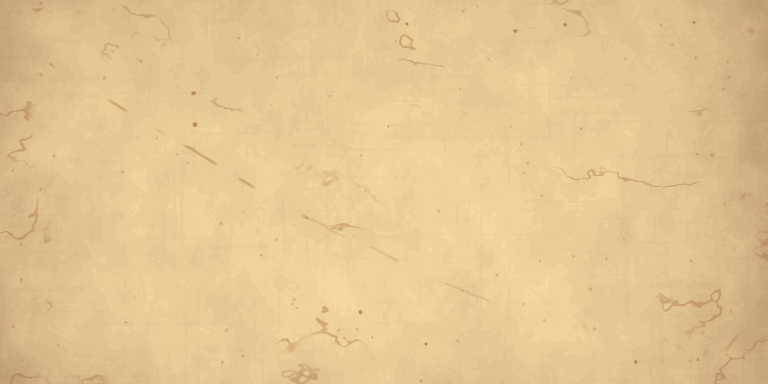
Write a Shadertoy shader that draws this texture.

```glsl
// Aged parchment: warm mottled paper with browned edges, creases, veins and specks.

const vec3 PAPER = vec3(0.957, 0.843, 0.632);
const vec3 TAN   = vec3(0.870, 0.750, 0.560);
const vec3 BROWN = vec3(0.785, 0.655, 0.485);
const vec3 UMBER = vec3(0.640, 0.490, 0.340);
const vec3 RUST  = vec3(0.660, 0.450, 0.260);

const float BASE_TONE    = 0.12;  // darkness of the clean middle
const float MOTTLE       = 0.95;  // strength of the ragged blotches
const float GRAIN        = 0.20;  // strength of the fine grain
const float TONE_STEPS   = 9.0;   // flat tones between paper and brown
const float STEP_SOFT    = 0.16;  // softness of the borders between tones
const float VEIN_INK     = 0.42;
const float CREASE_INK   = 0.42;
const float SPECK_INK    = 0.75;

float hash(vec2 p) {
    vec3 q = fract(vec3(p.xyx) * 0.1031);
    q += dot(q, q.yzx + 33.33);
    return fract((q.x + q.y) * q.z);
}

float noise(vec2 p) {
    vec2 i = floor(p), f = fract(p);
    f = f * f * (3.0 - 2.0 * f);
    return mix(mix(hash(i), hash(i + vec2(1, 0)), f.x),
               mix(hash(i + vec2(0, 1)), hash(i + vec2(1, 1)), f.x), f.y);
}

float fbm(vec2 p) {
    float sum = 0.0, amp = 0.5;
    for (int i = 0; i < 5; i++) {
        sum += amp * noise(p);
        p = mat2(1.6, 1.2, -1.2, 1.6) * p + 17.3;
        amp *= 0.55;
    }
    return sum / 1.055;
}

// Browning that fades inward from each side of the sheet
float edgeTone(vec2 p, float width) {
    return 0.74 * exp(-p.x / 0.19) + 0.86 * exp(-(width - p.x) / 0.21)
         + 0.32 * exp(-(1.0 - p.y) / 0.16) + 0.22 * exp(-p.y / 0.11);
}

// Broken, slightly wavering fold line from a to b
float crease(vec2 p, vec2 a, vec2 b, float halfWidth) {
    p += 0.016 * (vec2(fbm(p * 14.0), fbm(p * 14.0 + 40.0)) - 0.5);
    vec2 d = b - a;
    float t = clamp(dot(p - a, d) / dot(d, d), 0.0, 1.0);
    float dist = length(p - a - d * t);
    float soft = 1.0 / iResolution.y;
    float broken = smoothstep(0.38, 0.62, noise(p * 17.0 + 5.0));
    return (1.0 - smoothstep(halfWidth - soft, halfWidth + soft, dist)) * broken;
}

// Short curling cracks: thin level lines of noise, kept only in patches
float veins(vec2 p, float edge) {
    float line = abs(fbm(p * vec2(5.0, 6.5) + 61.0) - 0.5);
    float patchy = smoothstep(0.53, 0.67, fbm(p * 4.5 + 23.0) + 0.12 * min(edge, 1.0));
    return (1.0 - smoothstep(0.004, 0.022, line)) * patchy;
}

// Sparse round specks, one candidate in each cell
float specks(vec2 p, float cells, float share, float radius) {
    vec2 id = floor(p * cells);
    vec2 centre = (id + 0.2 + 0.6 * vec2(hash(id + 3.1), hash(id + 9.7))) / cells;
    float r = radius * mix(0.5, 1.0, hash(id + 27.0));
    float soft = 1.0 / iResolution.y;
    float dist = length(p - centre) + 0.003 * (noise(p * 240.0) - 0.5);
    return step(hash(id + 51.0), share) * (1.0 - smoothstep(r - soft, r + soft, dist));
}

void mainImage(out vec4 fragColor, in vec2 fragCoord) {
    vec2 p = fragCoord / iResolution.y;
    float width = iResolution.x / iResolution.y;
    float edge = edgeTone(p, width);

    // Ragged blotches and fine grain, stronger toward the browned rim
    float blotch = fbm(p * 5.0 + 8.0) - 0.5;
    float ragged = fbm(p * vec2(19.0, 15.0) + 31.0) - 0.5;
    float grain = noise(p * 125.0) - 0.5;
    float rim = 0.65 + 0.5 * min(edge, 1.0);
    float tone = BASE_TONE + edge
               + rim * (MOTTLE * (0.55 * blotch + 0.45 * ragged) + GRAIN * 0.5 * grain);

    // Faint straight fibres along both axes
    float across = smoothstep(0.76, 0.90, noise(vec2(p.x * 5.0, p.y * 95.0)));
    float down = smoothstep(0.76, 0.90, noise(vec2(p.x * 95.0, p.y * 5.0) + 70.0));
    tone += 0.05 * (across + down);

    // Flat tones with softened borders
    float level = max(tone, 0.0) * TONE_STEPS;
    tone = (floor(level) + smoothstep(0.5 - STEP_SOFT, 0.5 + STEP_SOFT, fract(level))) / TONE_STEPS;
    vec3 color = mix(PAPER, TAN, clamp(tone * 2.0, 0.0, 1.0));
    color = mix(color, BROWN, clamp(tone * 2.0 - 1.0, 0.0, 1.0));
    color = mix(color, UMBER, clamp((tone - 1.0) * 0.8, 0.0, 1.0));

    // Long diagonal fold, fading to the right, and a short fold in the corner
    float fold = crease(p, vec2(0.065, 0.415) * vec2(width, 2.0), vec2(0.40 * width, 0.43), 0.0036);
    fold += 0.45 * crease(p, vec2(0.40 * width, 0.43), vec2(0.66 * width, 0.19), 0.003);
    fold += 0.7 * crease(p, vec2(0.93 * width, 0.06), vec2(width, 0.20), 0.004);
    color = mix(color, RUST, CREASE_INK * min(fold, 1.0));

    color = mix(color, RUST, VEIN_INK * veins(p, edge));

    // A few bold specks and a scatter of tiny ones
    float dots = specks(p, 7.0, 0.10, 0.0062);
    dots = max(dots, 0.5 * specks(p + 4.0, 23.0, 0.05 + 0.06 * min(edge, 1.0), 0.0042));
    color = mix(color, RUST, SPECK_INK * dots);

    fragColor = vec4(color, 1.0);
}
```
